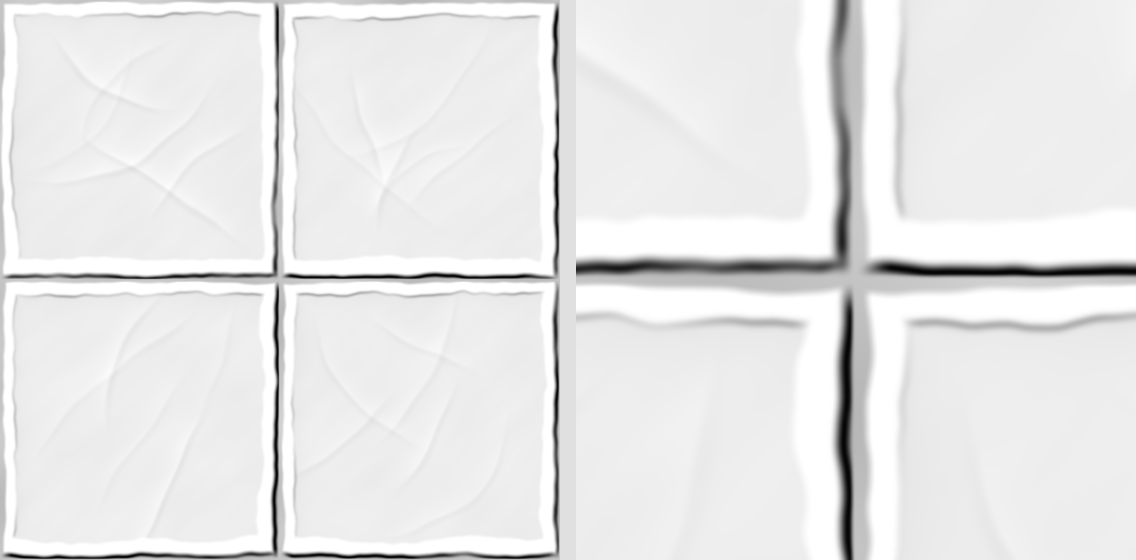
Left: the whole. Right: its middle third, enlarged.
This texture map is drawn by a three.js fragment shader. Its source:

```glsl
varying vec2 vUv;

float hash(vec2 p) {
  return fract(sin(dot(p, vec2(127.1, 311.7))) * 43758.5);
}

vec2 gradient(vec2 cell, float period) {
  float angle = 6.2832 * hash(mod(cell, period));
  return vec2(cos(angle), sin(angle));
}

// Gradient noise that wraps after a whole number of cells
float gnoise(vec2 x, float period) {
  vec2 i = floor(x), f = fract(x);
  vec2 u = f * f * f * (f * (f * 6.0 - 15.0) + 10.0);
  vec2 e = vec2(1.0, 0.0);
  float a = dot(gradient(i, period), f);
  float b = dot(gradient(i + e.xy, period), f - e.xy);
  float c = dot(gradient(i + e.yx, period), f - e.yx);
  float d = dot(gradient(i + e.xx, period), f - e.xx);
  return mix(mix(a, b, u.x), mix(c, d, u.x), u.y);
}

// Independent noise along each side: left, right, bottom, top
vec4 sideNoise(vec2 p, float freq, float seed) {
  return vec4(gnoise(vec2(p.y * freq, seed + 0.4), 256.0),
              gnoise(vec2(p.y * freq, seed + 2.4), 256.0),
              gnoise(vec2(p.x * freq, seed + 4.4), 256.0),
              gnoise(vec2(p.x * freq, seed + 6.4), 256.0));
}

float inside(vec4 depth, float lo, float hi) {
  vec4 s = smoothstep(lo, hi, depth);
  return s.x * s.y * s.z * s.w;
}

// Soft one-sided folds bent across the face
float folds(vec2 p, vec2 tile) {
  float sum = 0.0;
  for (int i = 0; i < 6; i++) {
    vec2 key = tile * 17.0 + float(i) * vec2(3.0, 5.0) + 2.0;
    vec2 mid = 0.2 + 0.6 * vec2(hash(key), hash(key + 31.0));
    float angle = mix(0.45, 1.3, hash(key + 53.0));
    if (hash(key + 71.0) > 0.65) angle = -angle;
    vec2 dir = vec2(cos(angle), sin(angle));
    vec2 q = vec2(dot(p - mid, dir), dot(p - mid, vec2(-dir.y, dir.x)));
    float bend = 2.6 * (hash(key + 97.0) - 0.5);
    float d = q.y - bend * q.x * q.x + 0.025 * gnoise(p * 5.0 + key, 256.0);
    float reach = mix(0.22, 0.5, hash(key + 113.0));
    float fade = 1.0 - smoothstep(reach * 0.3, reach, abs(q.x));
    float crest = smoothstep(-0.004, 0.01, d) * exp(-max(d, 0.0) / 0.035);
    float crease = exp(-pow((d + 0.008) / 0.011, 2.0));
    sum += fade * mix(0.4, 1.0, hash(key + 131.0)) * (0.045 * crest - 0.03 * crease);
  }
  return sum;
}

void main() {
  vec2 tile = mod(floor(vUv * 2.0), 2.0);
  vec2 p = fract(vUv * 2.0);
  float seed = 20.0 * (tile.x + 2.0 * tile.y);
  vec4 depth = vec4(p.x, 1.0 - p.x, p.y, 1.0 - p.y);

  // Uneven rim between an outer lip and an inner edge
  vec4 sway = 0.014 * sideNoise(p, 5.0, seed) + 0.007 * sideNoise(p, 17.0, seed + 9.0);
  vec4 lip = depth - vec4(0.010, 0.021, 0.021, 0.009) - sway;
  vec4 inner = lip - vec4(0.040, 0.042, 0.050, 0.041)
             - 0.022 * sideNoise(p, 4.0, seed + 100.0)
             - 0.007 * sideNoise(p, 19.0, seed + 110.0);

  // Pale face with faint mottling and folds
  float face = 0.93 + 0.012 * gnoise(vUv * 8.0, 8.0);
  face += 0.010 * gnoise(vec2(vUv.x + vUv.y, vUv.y - vUv.x) * vec2(6.0, 24.0), 6.0);
  face += folds(p, tile);
  face -= 0.025 * exp(-max(min(inner.x, inner.w), 0.0) / 0.03);

  // Gap, rim and face
  float gap = 0.77 + 0.14 * gnoise(vUv * 6.0, 6.0);
  float rim = inside(lip, -0.005, 0.009) * inside(depth, 0.0, 0.010);
  float shade = mix(gap, 1.0, rim);
  shade = mix(shade, face, inside(inner, -0.006, 0.009));

  // Thin shadow under the left and top rim
  vec2 under = exp(-pow((inner.xw - 0.002) / 0.006, vec2(2.0)));
  vec2 span = vec2(smoothstep(-0.01, 0.02, min(inner.z, inner.w)),
                   smoothstep(-0.01, 0.02, min(inner.x, inner.y)));
  vec2 worn = clamp(0.5 + 1.3 * sideNoise(p, 6.0, seed + 140.0).xw, 0.1, 1.0);
  shade -= dot(under * span * worn, vec2(0.16, 0.25));

  // Dark grooves along the right and bottom, fading at the corners
  vec2 groove = exp(-pow((lip.yz + 0.009) / vec2(0.008, 0.0075), vec2(2.0)));
  groove *= smoothstep(0.0, 0.008, depth.yz);
  groove *= smoothstep(0.0, 0.045, p.yx) * smoothstep(0.0, 0.045, 1.0 - p.yx);
  vec2 ink = vec2(0.78, 0.97) + 0.8 * sideNoise(p, 4.0, seed + 170.0).yz
           + 0.4 * sideNoise(p, 13.0, seed + 180.0).yz;
  groove *= clamp(ink, 0.3, 1.0);
  shade *= (1.0 - 0.97 * groove.x) * (1.0 - 0.98 * groove.y);

  gl_FragColor = vec4(vec3(clamp(shade, 0.02, 1.0)), 1.0);
}
```
